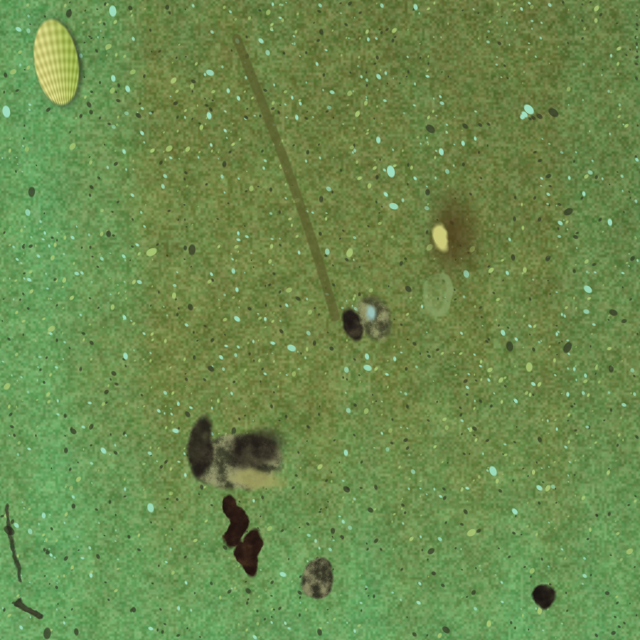
Write a three.js fragment shader that draws this texture.

```glsl
// Murky green seabed seen from above: grainy silt with shell grit, a fallen stem,
// scattered shells and dark mussels. Value noise makes the silt, jittered cells
// the grit, and warped ellipses and capsules the larger objects.
varying vec2 vUv;

float hash(vec2 p) {
  vec3 q = fract(vec3(p.xyx) * 0.1031);
  q += dot(q, q.yzx + 33.33);
  return fract((q.x + q.y) * q.z);
}

float noise(vec2 p) {
  vec2 i = floor(p), f = fract(p);
  f = f * f * (3.0 - 2.0 * f);
  return mix(mix(hash(i), hash(i + vec2(1, 0)), f.x),
             mix(hash(i + vec2(0, 1)), hash(i + vec2(1, 1)), f.x), f.y);
}

float fbm(vec2 p) {
  float sum = 0.0, amp = 0.53;
  for (int i = 0; i < 4; i++) {
    sum += amp * noise(p);
    p = mat2(1.6, 1.2, -1.2, 1.6) * p + 7.3;
    amp *= 0.5;
  }
  return sum;
}

vec2 turn(vec2 p, float a) {
  return mat2(cos(a), -sin(a), sin(a), cos(a)) * p;
}

// Soft ellipse mask
float blob(vec2 p, vec2 centre, vec2 radius, float angle, float soft) {
  float d = (length(turn(p - centre, angle) / radius) - 1.0) * min(radius.x, radius.y);
  return 1.0 - smoothstep(-soft, soft, d);
}

// Line mask with rounded ends
float strand(vec2 p, vec2 a, vec2 b, float width) {
  vec2 ab = b - a;
  float t = clamp(dot(p - a, ab) / dot(ab, ab), 0.0, 1.0);
  return 1.0 - smoothstep(-0.002, 0.002, length(p - a - ab * t) - width);
}

// Silt: greener at the left and bottom, browner in the middle, faint upright bands
vec3 silt(vec2 p) {
  float brown = smoothstep(0.0, 0.32, p.x) * smoothstep(-0.1, 0.5, p.y);
  brown *= 1.0 - 0.45 * smoothstep(0.75, 1.05, p.x);
  brown += 0.5 * fbm(p * vec2(9, 5)) - 0.25 + 0.09 * sin(p.x * 52.0 + 2.0 * p.y);
  vec3 col = mix(vec3(0.40, 0.62, 0.37), vec3(0.435, 0.505, 0.265), clamp(brown, 0.0, 1.0));
  col *= 1.02 - 0.1 * smoothstep(0.4, 1.1, p.x * 0.5 + p.y * 0.6);
  col *= 0.92 + 0.16 * fbm(p * 36.0);
  col += 0.13 * noise(p * 260.0) + 0.07 * noise(p * 120.0 + 40.0) - 0.1;
  return col + vec3(0.06, -0.02, 0) * (noise(p * 190.0 + 90.0) - 0.5);
}

// Bright and dark grit, one chip per cell, gathered in upright trails
vec3 grit(vec3 col, vec2 p) {
  for (int i = 0; i < 4; i++) {
    float cells = 95.0 - 21.0 * float(i);
    vec2 g = p * cells + 17.0 * float(i), id = floor(g);
    float pick = hash(id + 3.1), tint = hash(id + 8.7), size = hash(id + 5.9);
    float trail = smoothstep(0.48, 0.72, fbm(id / cells * vec2(15, 5) + 4.0));
    trail *= 0.35 + 0.65 * smoothstep(0.1, 0.5, p.y);
    vec2 at = 0.3 + 0.4 * vec2(hash(id + 1.3), hash(id + 2.7));
    vec2 radius = mix(vec2(0.09, 0.11), vec2(0.19, 0.3), size * size);
    float chip = blob(fract(g), at, radius, tint * 2.5 - 1.2, 0.0013 * cells);
    vec3 pale = mix(vec3(0.66, 0.78, 0.45), vec3(0.62, 0.88, 0.76), step(0.5, tint));
    col = mix(col, pale, chip * step(pick, 0.025 + 0.2 * trail) * (0.55 + 0.45 * size));
    col = mix(col, vec3(0.2, 0.23, 0.15), chip * step(0.965, pick) * 0.75);
  }
  return col;
}

void main() {
  vec2 p = vUv;
  vec2 w = p + 0.014 * (vec2(fbm(p * 38.0), fbm(p * 38.0 + 50.0)) - 0.5);
  float mottle = fbm(p * 75.0);
  vec3 dark = mix(vec3(0.11, 0.09, 0.08), vec3(0.3, 0.28, 0.2), mottle * mottle);
  vec3 crust = mix(vec3(0.22, 0.22, 0.16), vec3(0.6, 0.6, 0.44), smoothstep(0.25, 0.75, mottle));
  vec3 cream = vec3(0.8, 0.8, 0.48);
  vec3 col = grit(silt(p), p);

  // Fallen stem and a thin curled twig
  vec2 bend = p + vec2(0.008 * sin(p.y * 7.0), 0);
  col = mix(col, vec3(0.35, 0.36, 0.18), 0.7 * strand(bend, vec2(0.372, 0.94), vec2(0.521, 0.505), 0.007));
  col = mix(col, dark, 0.7 * strand(w, vec2(0.01, 0.21), vec2(0.03, 0.09), 0.003));
  col = mix(col, dark, 0.8 * strand(w, vec2(0.03, 0.06), vec2(0.065, 0.035), 0.005));

  // Ribbed yellow shell
  vec2 s = turn(p - vec2(0.088, 0.903), 0.16);
  float ribs = 0.05 * sin(atan(s.x, s.y + 0.11) * 95.0) + 0.04 * sin(length(s + vec2(0, 0.1)) * 420.0);
  vec3 shell = mix(cream, vec3(0.6, 0.7, 0.3), smoothstep(-0.02, 0.035, s.x)) + ribs;
  col = mix(col, dark, 0.5 * blob(s, vec2(0.004, -0.002), vec2(0.036, 0.068), 0.0, 0.005));
  col = mix(col, shell, blob(s, vec2(0), vec2(0.034, 0.067), 0.0, 0.002));

  // Rusty patch with a cream fragment, and a faint hollow shell
  col = mix(col, vec3(0.29, 0.22, 0.1), 0.75 * blob(w, vec2(0.706, 0.632), vec2(0.03, 0.046), 0.0, 0.03));
  col = mix(col, cream, blob(w, vec2(0.688, 0.628), vec2(0.012, 0.022), 0.3, 0.003));
  float rim = blob(w, vec2(0.684, 0.542), vec2(0.023, 0.034), 0.1, 0.002);
  rim -= 0.7 * blob(w, vec2(0.681, 0.548), vec2(0.014, 0.028), 0.1, 0.003);
  col = mix(col, vec3(0.53, 0.63, 0.4), 0.75 * rim);

  // Open bluish shell beside a black mussel
  col = mix(col, crust, 0.8 * blob(w, vec2(0.584, 0.503), vec2(0.024, 0.036), 0.3, 0.006));
  col = mix(col, vec3(0.6, 0.76, 0.72), blob(w, vec2(0.58, 0.51), vec2(0.007, 0.012), 0.2, 0.004));
  col = mix(col, dark, blob(w, vec2(0.552, 0.491), vec2(0.014, 0.026), 0.3, 0.003));

  // Mottled clam with dark ends and a pale lip
  col = mix(col, crust, 0.9 * blob(w, vec2(0.372, 0.278), vec2(0.068, 0.044), 0.15, 0.005));
  col = mix(col, dark, 0.85 * blob(w, vec2(0.398, 0.296), vec2(0.042, 0.029), 0.5, 0.012));
  col = mix(col, dark, 0.9 * blob(w, vec2(0.314, 0.3), vec2(0.018, 0.046), -0.1, 0.004));
  col = mix(col, cream * 0.8, 0.8 * blob(w, vec2(0.402, 0.25), vec2(0.04, 0.013), -0.1, 0.006));

  // Mussel cluster, speckled shell and round pebble
  for (int i = 0; i < 5; i++) {
    float k = float(i);
    vec2 at = vec2(0.358 + 0.009 * k + 0.01 * sin(k * 2.6), 0.208 - 0.02 * k);
    col = mix(col, dark * vec3(1, 0.75, 0.7), blob(w, at, vec2(0.014, 0.018 + 0.003 * k), 0.4 * sin(k * 2.0), 0.002));
  }
  col = mix(col, crust * 0.9, blob(w, vec2(0.496, 0.096), vec2(0.027, 0.032), -0.5, 0.003));
  col = mix(col, dark * 0.8, blob(w, vec2(0.85, 0.067), vec2(0.016, 0.018), 0.5, 0.003));
  gl_FragColor = vec4(col, 1);
}
```
